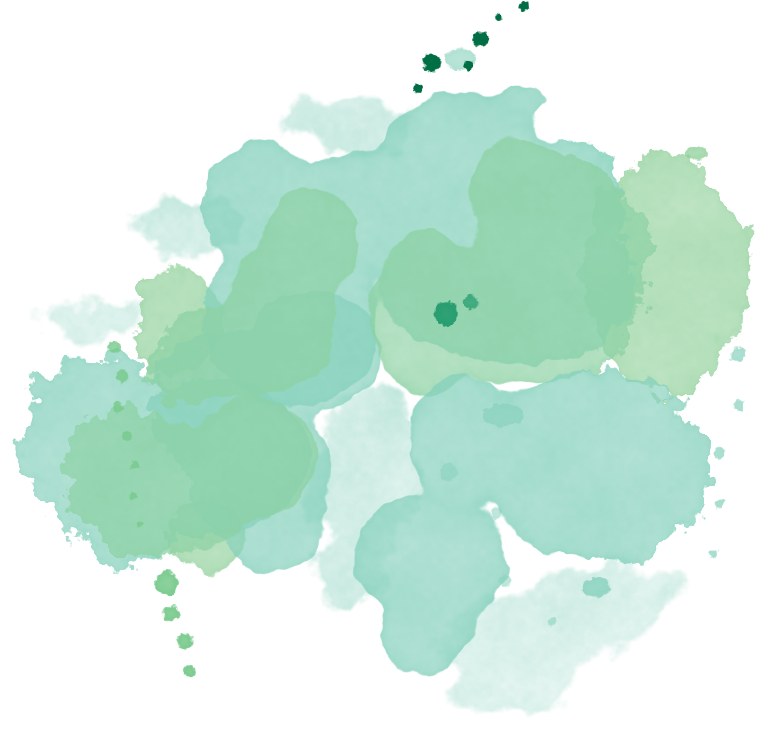
Write a WebGL 2 fragment shader that draws this background.

```glsl
#version 300 es
precision highp float;
// Overlapping teal and green watercolour washes with splatter on white paper.
// Each wash is a smooth union of noise-warped ellipses, glazed translucently
// with a darker pigment rim; droplets follow swaying trails.
uniform vec2 u_resolution;
out vec4 outColor;

const float WIDTH = 768.0;  // canvas width in drawing units, y runs down
const vec3 TEAL = vec3(0.53, 0.82, 0.74);
const vec3 GREEN = vec3(0.55, 0.82, 0.64);
const vec3 LIME = vec3(0.55, 0.81, 0.59);
const vec3 LEAF = vec3(0.47, 0.79, 0.55);
const vec3 EMERALD = vec3(0.16, 0.62, 0.44);
const vec3 PINE = vec3(0.0, 0.43, 0.27);

float hash(vec2 p) {
  vec3 q = fract(p.xyx * 0.1031);
  q += dot(q, q.yzx + 33.33);
  return fract((q.x + q.y) * q.z);
}

float noise(vec2 p) {
  vec2 i = floor(p), f = fract(p), e = vec2(0, 1);
  f = f * f * (3.0 - 2.0 * f);
  return mix(mix(hash(i), hash(i + e.yx), f.x), mix(hash(i + e), hash(i + e.yy), f.x), f.y);
}

float fbm(vec2 p) {
  float sum = 0.0, amp = 0.53;
  for (int i = 0; i < 4; i++, amp *= 0.5) {
    sum += amp * noise(p);
    p = mat2(1.6, 1.2, -1.2, 1.6) * p + 17.0;
  }
  return sum;
}

vec2 warp(vec2 p, float size, float amount) {
  return amount * (vec2(fbm(p / size + 40.0), fbm(p / size + 90.0)) - 0.5);
}

// Approximate distance to an ellipse
float ellipse(vec2 p, vec2 r) {
  float k = length(p / r);
  return k * (k - 1.0) / max(length(p / (r * r)), 1e-4);
}

// Smooth union of d and four ellipses, each column a centre and radii
float lobes(float d, vec2 p, mat4 shape) {
  for (int i = 0; i < 4; i++) {
    float e = ellipse(p - shape[i].xy, shape[i].zw);
    float h = max(14.0 - abs(d - e), 0.0);
    d = min(d, e) - h * h / 56.0;
  }
  return d;
}

// Glazes a shape over the colour, with a dense rim and uneven pigment
void wash(inout vec3 col, float d, vec3 tint, float alpha, float soft, float grain) {
  float rim = exp(-abs(d + 2.0) / 4.0) / (1.0 + 0.3 * soft);
  float pigment = clamp(alpha * (1.0 + 0.16 * rim + grain), 0.0, 1.0);
  col = mix(col, tint, pigment * (1.0 - smoothstep(-soft, soft, d)));
}

void blot(inout vec3 col, vec2 p, vec2 c, vec2 r, vec3 tint, float alpha) {
  wash(col, ellipse(p - c, r), tint, alpha, max(1.0, WIDTH / u_resolution.x), 0.0);
}

// Droplets swaying about the line a-b, alternating between two sizes
void trail(inout vec3 col, vec2 p, vec2 a, vec2 b, int n, float sway, vec2 r, vec3 tint, float alpha) {
  vec2 side = sway * normalize(vec2(b.y - a.y, a.x - b.x));
  for (int i = 0; i < n; i++) {
    float t = float(i) / float(n - 1);
    vec2 c = mix(a, b, t) + side * sin(float(i) * 2.1) * (1.0 - t * t * t * t);
    blot(col, p, c, vec2(r[i % 2] * (1.0 - 0.45 * t)), tint, alpha);
  }
}

void main() {
  vec2 p = vec2(gl_FragCoord.x, u_resolution.y - gl_FragCoord.y) * WIDTH / u_resolution.x;
  float soft = max(1.0, WIDTH / u_resolution.x);
  float grain = 0.22 * (fbm(p / 50.0) - 0.5) + 0.12 * (fbm(p / 7.0) - 0.5);
  float ragged = smoothstep(130.0, 270.0, abs(p.x - 385.0));
  vec2 q = p + warp(p, 45.0, 24.0) + warp(p, 13.0, 5.0 + 30.0 * ragged);
  vec2 s = p + warp(p, 5.0, 7.0), w = p + warp(p, 28.0, 50.0);
  vec3 col = vec3(1);
  // Faint dry-brush washes
  float d = lobes(1e3, w, mat4(350,127,60,28, 190,230,52,32, 365,480,52,100, 345,578,34,36));
  wash(col, d, TEAL, 0.4, 6.0, 3.0 * grain);
  d = lobes(1e3, w, mat4(515,655,72,60, 580,610,85,42, 95,322,50,20, 635,592,45,18));
  wash(col, d, TEAL, 0.29, 6.0, 4.0 * grain);
  // Light green at both sides
  d = lobes(1e3, q, mat4(665,270,83,112, 675,355,48,38, 178,320,46,56, 208,540,38,36));
  wash(col, d, LIME, 0.64, soft, grain);
  // Upper teal
  d = lobes(1e3, q, mat4(262,206,56,62, 370,215,130,62, 465,155,82,62, 515,102,24,19));
  d = lobes(d, q, mat4(560,200,60,65, 510,285,130,80, 292,320,86,90, 440,200,90,60));
  wash(col, d, TEAL, 0.73, soft, grain);
  // Lower left teal, then the darker column over it
  d = lobes(1e3, q, mat4(105,445,82,88, 125,530,55,36, 215,460,90,80, 90,400,60,40));
  wash(col, d, TEAL, 0.7, soft, grain);
  d = lobes(1e3, q, mat4(230,405,77,76, 315,352,65,62, 260,480,72,70, 272,535,46,37));
  wash(col, d, TEAL, 0.7, soft, grain);
  // Left greens, lower then upper
  d = lobes(1e3, q, mat4(148,485,80,72, 250,462,63,63, 120,450,45,35, 190,510,60,45));
  wash(col, d, GREEN, 0.66, soft, grain);
  d = lobes(1e3, q, mat4(310,243,50,56, 282,305,52,68, 245,350,82,50, 195,370,45,30));
  wash(col, d, GREEN, 0.68, soft, grain);
  // Large right green, then the lower right teal
  d = lobes(1e3, q, mat4(425,315,53,85, 528,205,55,68, 560,260,88,98, 520,315,115,68));
  wash(col, d, GREEN, 0.68, soft, grain);
  d = lobes(1e3, q, mat4(468,442,64,65, 600,465,113,98, 430,555,78,62, 425,625,46,50));
  wash(col, d, TEAL, 0.72, soft, grain);
  // Pale drops, then green and dark splatter
  trail(col, s, vec2(738, 354), vec2(713, 553), 5, 8.0, vec2(7, 6), TEAL, 0.65);
  trail(col, s, vec2(448, 472), vec2(552, 622), 4, 20.0, vec2(9, 7), TEAL, 0.5);
  blot(col, s, vec2(460, 59), vec2(15, 11), TEAL, 0.58);
  blot(col, s, vec2(503, 415), vec2(20, 12), TEAL, 0.65);
  blot(col, s, vec2(597, 587), vec2(14, 9), TEAL, 0.75);
  blot(col, s, vec2(695, 153), vec2(11, 7), LIME, 0.7);
  trail(col, s, vec2(113, 347), vec2(140, 525), 7, 5.0, vec2(6, 7), LEAF, 0.75);
  trail(col, s, vec2(167, 583), vec2(189, 671), 4, -4.0, vec2(12, 9), LEAF, 0.85);
  trail(col, s, vec2(418, 89), vec2(524, 6), 6, 15.0, vec2(5, 10), PINE, 0.96);
  blot(col, s, vec2(446, 314), vec2(12), EMERALD, 0.93);
  blot(col, s, vec2(471, 302), vec2(7), EMERALD, 0.7);
  outColor = vec4(col, 1);
}
```
